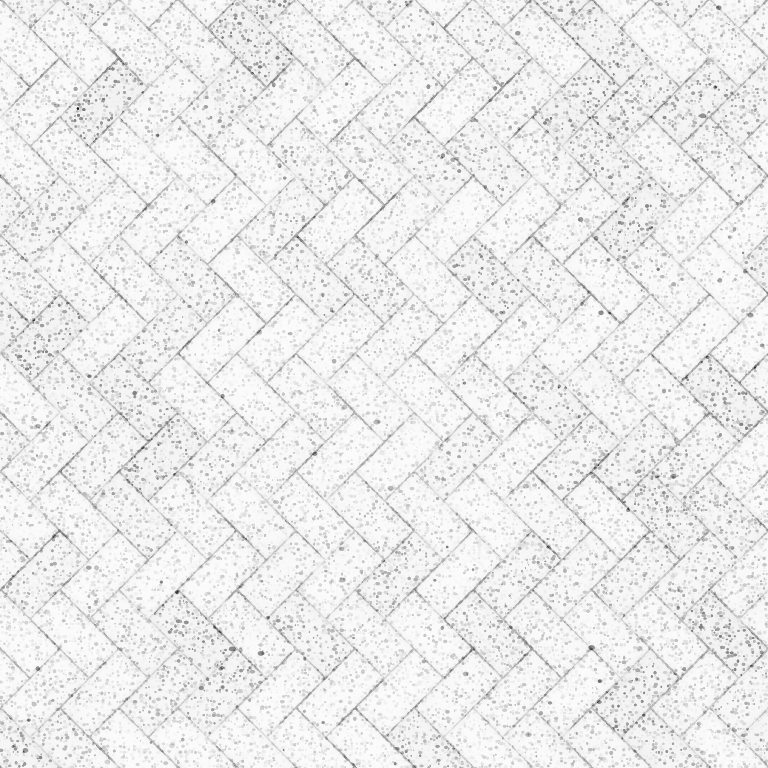
This texture map is drawn by a Shadertoy shader. Its source:

```glsl
#define REPEATS 13.0               // bricks side by side across the canvas
#define PHASE vec2(6.76, 7.27)     // centre of one rising brick, in repeats
#define JOINT_HALF_WIDTH 0.02      // relative to the brick width
#define CORNER_RADIUS 0.05
#define JOINT_DARKNESS 0.23
#define FACE_TONE 0.985
#define GRAIN_CELLS 270.0
#define GRAIN_DARKNESS 0.42
#define PIT_CELLS 75.0
#define PIT_DARKNESS 0.42

float hash(vec2 p) {
    vec3 q = fract(p.xyx * vec3(0.1031, 0.1030, 0.0973));
    q += dot(q, q.yzx + 33.33);
    return fract((q.x + q.y) * q.z);
}

vec2 hash2(vec2 p) {
    return vec2(hash(p), hash(p + 57.3));
}

// Smooth wandering value, roughly -1 to 1
float layeredSines(vec2 p) {
    float sum = 0.0, amplitude = 0.6;
    for (int i = 0; i < 4; i++) {
        sum += amplitude * sin(p.x + 1.7 * sin(0.9 * p.y)) * cos(p.y + 1.3 * sin(p.x));
        p = mat2(0.8, -0.6, 0.6, 0.8) * p * 2.1 + 1.3;
        amplitude *= 0.65;
    }
    return sum;
}

// Darkest jittered speck near p; rarity pushes most specks towards faint
float specks(vec2 p, float rarity, float minRadius, float maxRadius, float pixel) {
    vec2 cell = floor(p);
    float darkest = 0.0;
    for (int y = -1; y <= 1; y++) {
        for (int x = -1; x <= 1; x++) {
            vec2 id = cell + vec2(x, y);
            vec2 offset = p - id - 0.15 - 0.7 * hash2(id);
            offset.x *= 0.7 + 0.6 * hash(id + 11.7);
            float radius = mix(minRadius, maxRadius, hash(id + 23.1));
            float cover = 1.0 - smoothstep(radius - 0.5 * pixel, radius + 0.5 * pixel, length(offset));
            darkest = max(darkest, cover * pow(hash(id + 91.9), rarity));
        }
    }
    return darkest;
}

// Herringbone of 2:1 bricks: xy = position from brick centre, long side on x; zw = brick id
vec4 herringbone(vec2 p) {
    vec2 cell = floor(p);
    float stair = mod(cell.x - cell.y, 4.0);
    bool rising = stair < 1.5;
    vec2 corner = rising ? cell - vec2(stair, 0.0) : cell - vec2(0.0, 3.0 - stair);
    vec2 local = p - corner;
    vec2 centred = (rising ? local : local.yx) - vec2(1.0, 0.5);
    return vec4(centred, corner + (rising ? 0.0 : 101.0));
}

// Distance inwards from the rounded brick outline
float insetDistance(vec2 p) {
    vec2 q = abs(p) - vec2(1.0, 0.5) + CORNER_RADIUS;
    return CORNER_RADIUS - length(max(q, 0.0)) - min(max(q.x, q.y), 0.0);
}

void mainImage(out vec4 fragColor, in vec2 fragCoord) {
    float shortSide = min(iResolution.x, iResolution.y);
    vec2 uv = fragCoord / shortSide;
    float pixel = 1.0 / shortSide;

    // Turn the grid by 45 degrees so the zigzags run across
    vec2 grid = uv * REPEATS - PHASE;
    vec2 p = vec2(grid.x + grid.y, grid.x - grid.y) + vec2(1.0, 0.5);
    float gridPixel = pixel * REPEATS * 1.4142;
    vec4 brick = herringbone(p);

    // Face: tone and speckle density differ from brick to brick
    float wear = pow(hash(brick.zw + 5.0), 3.0);
    float patches = layeredSines(uv * 9.0 + 2.0);
    float density = 0.5 + 0.6 * wear + 0.15 * patches;
    float tone = FACE_TONE - 0.025 * wear - 0.012 * max(patches, 0.0);
    float grain = specks(uv * GRAIN_CELLS, 5.0, 0.3, 0.65, pixel * GRAIN_CELLS);
    float pits = specks(uv * PIT_CELLS + 40.0, 14.0, 0.08, 0.24, pixel * PIT_CELLS);
    tone -= GRAIN_DARKNESS * density * grain + PIT_DARKNESS * pits;

    // Joints: slightly ragged lines, broken into faint and dark stretches
    float inset = insetDistance(brick.xy) + 0.012 * layeredSines(p * 19.0);
    float dirt = layeredSines(p * 1.6 + 7.0);
    float width = JOINT_HALF_WIDTH * (1.0 + 0.4 * dirt);
    float joint = 1.0 - smoothstep(width - 0.6 * gridPixel, width + 0.6 * gridPixel, inset);
    float strength = 0.75 + 0.7 * dirt + 0.45 * layeredSines(p * 7.0);
    strength = clamp(strength, 0.25, 2.0) * (0.7 + 0.6 * hash(floor(p * 14.0)));
    tone -= JOINT_DARKNESS * strength * joint;
    tone -= 0.035 * exp(-14.0 * max(inset, 0.0));

    fragColor = vec4(vec3(clamp(tone, 0.0, 1.0)), 1.0);
}
```
